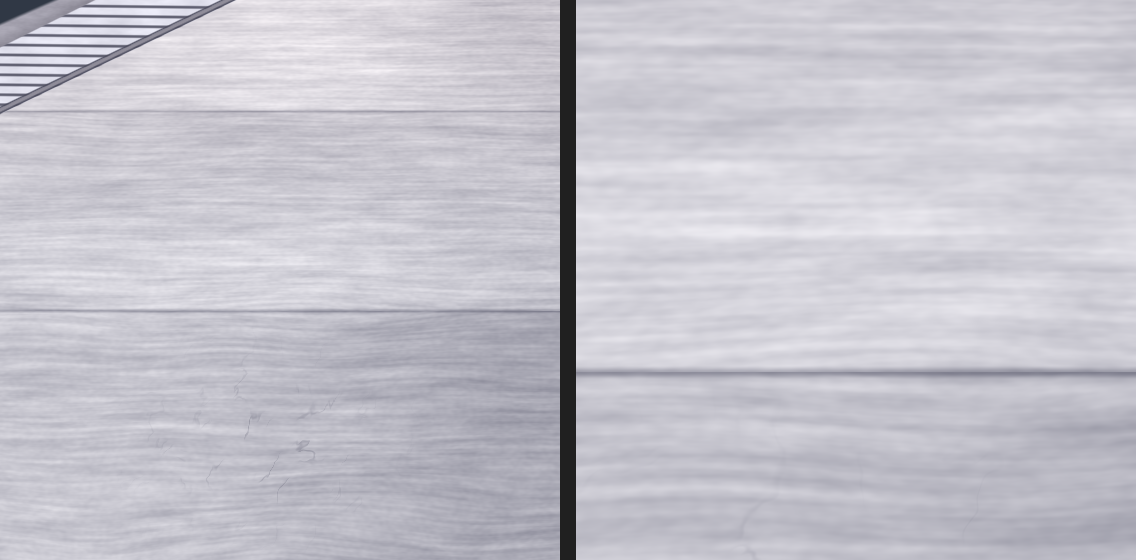
Left, the full canvas; right, a detail of the centre.
Write a Shadertoy shader that draws this texture.

```glsl
// Pale grey wooden planks in soft light, with a slatted metal floor vent in the upper left corner.
#define SEAM_LOW 0.445
#define SEAM_HIGH 0.801
#define SEAM_WIDTH 0.0022
#define GRAIN_STRENGTH 0.13
#define MOTTLE_STRENGTH 0.09
#define CRACK_STRENGTH 0.13
#define SLAT_PITCH 0.0178
#define SLAT_GAP 0.27
#define VENT_EDGE vec2(0.796, 0.483)
#define VENT_BACK vec2(0.915, 0.50)
#define WALL_EDGE vec2(0.956, 0.44)

const vec3 SHADOW = vec3(0.50, 0.50, 0.56);
const vec3 LIGHT = vec3(0.90, 0.895, 0.92);
const vec3 METAL = vec3(0.89, 0.89, 0.94);
const vec3 GAP = vec3(0.29, 0.29, 0.36);
const vec3 FRAME = vec3(0.56, 0.55, 0.60);
const vec3 WALL = vec3(0.19, 0.22, 0.27);

vec2 gradientAt(vec2 cell) {
    vec3 h = fract(cell.xyx * vec3(0.1031, 0.1030, 0.0973));
    h += dot(h, h.yzx + 33.33);
    float angle = 6.2832 * fract((h.x + h.y) * h.z);
    return vec2(cos(angle), sin(angle));
}

float gradientNoise(vec2 p) {
    vec2 i = floor(p), f = p - i;
    vec2 u = f * f * f * (f * (f * 6.0 - 15.0) + 10.0);
    float a = dot(gradientAt(i), f);
    float b = dot(gradientAt(i + vec2(1, 0)), f - vec2(1, 0));
    float c = dot(gradientAt(i + vec2(0, 1)), f - vec2(0, 1));
    float d = dot(gradientAt(i + vec2(1, 1)), f - vec2(1, 1));
    return mix(mix(a, b, u.x), mix(c, d, u.x), u.y);
}

float fbm(vec2 p) {
    float sum = 0.0, amplitude = 0.5;
    for (int i = 0; i < 4; i++) {
        sum += amplitude * gradientNoise(p);
        p = p * 2.03 + 17.1;
        amplitude *= 0.6;
    }
    return sum;
}

// Soft bump used for pools of light and shade
float glow(vec2 p, vec2 centre, vec2 size) {
    vec2 d = (p - centre) / size;
    return exp(-dot(d, d));
}

// Signed height above a slanted line given as (offset, slope)
float above(vec2 p, vec2 line) {
    return p.y - line.x - line.y * p.x;
}

float band(float d, float halfWidth, float soft) {
    return 1.0 - smoothstep(halfWidth - soft, halfWidth + soft, abs(d));
}

// Broad brightness of each plank: 0 is the lowest
float plankTone(vec2 p, float plank) {
    float low = 0.755 - 0.10 * smoothstep(0.35, 1.0, p.x)
        + 0.06 * glow(p, vec2(0.0, 0.43), vec2(0.35, 0.035))
        + 0.03 * glow(p, vec2(0.0, 0.12), vec2(0.35, 0.18));
    float middle = 0.785 - 0.025 * smoothstep(0.6, 1.0, p.x)
        + 0.065 * glow(p, vec2(0.42, 0.52), vec2(0.45, 0.08));
    float high = 0.825 - 0.05 * smoothstep(0.65, 1.0, p.x)
        + 0.065 * glow(p, vec2(0.50, 0.90), vec2(0.22, 0.10));
    return plank < 0.5 ? low : plank < 1.5 ? middle : high;
}

vec3 woodColour(vec2 p, float soft) {
    float plank = step(SEAM_LOW, p.y) + step(SEAM_HIGH, p.y);
    float tone = plankTone(p, plank);

    // Grain narrows with distance and wanders more on the nearest plank
    vec2 q = vec2(p.x, p.y + 0.35 * p.y * p.y) + plank * vec2(7.3, 3.1);
    float nearness = 1.0 - 0.5 * plank;
    q.y += (0.012 + 0.02 * nearness) * gradientNoise(q * vec2(3.0, 5.0));
    tone += GRAIN_STRENGTH * fbm(q * vec2(2.5, 34.0));
    tone += 0.5 * GRAIN_STRENGTH * gradientNoise(q * vec2(5.0, 120.0));
    tone += MOTTLE_STRENGTH * fbm(vec2(q.x - 0.5 * q.y, q.y) * vec2(14.0, 42.0));
    tone += 0.025 * gradientNoise(q * vec2(90.0, 130.0));

    // Broken, winding cracks around the knot
    vec2 c = p + 0.05 * vec2(fbm(p * 9.0), fbm(p * 9.0 + 40.0));
    float ridge = abs(fbm(vec2(c.x - 0.45 * c.y, c.y) * vec2(13.0, 7.0)));
    float knot = glow(p, vec2(0.47, 0.21), vec2(0.17, 0.12)) * (1.0 - plank * 0.5);
    float broken = smoothstep(-0.05, 0.25, gradientNoise(p * 17.0));
    tone -= CRACK_STRENGTH * knot * broken * (1.0 - smoothstep(0.0, 0.045, ridge));

    // Seams with a faint worn highlight below
    float lowSeam = p.y - SEAM_LOW, highSeam = p.y - SEAM_HIGH;
    tone -= 0.19 * band(lowSeam, SEAM_WIDTH, soft + 0.0015);
    tone -= 0.17 * band(highSeam, 0.7 * SEAM_WIDTH, soft + 0.001);
    tone += 0.025 * band(lowSeam + 0.008, 0.003, 0.003);
    vec3 colour = mix(SHADOW, LIGHT, clamp((tone - 0.50) / 0.40, 0.0, 1.15));
    return colour + vec3(0.012, 0.0, -0.004) * smoothstep(0.5, 1.0, p.y);
}

void mainImage(out vec4 fragColor, in vec2 fragCoord) {
    vec2 p = fragCoord / iResolution.xy;
    float soft = 1.0 / min(iResolution.x, iResolution.y);
    vec3 colour = woodColour(p, soft);

    // Vent: level slats between a thin double rim and a dull back frame
    float edge = above(p, VENT_EDGE);
    float back = above(p, VENT_BACK);
    float wall = above(p, WALL_EDGE);
    float slat = abs(fract((1.0 - p.y - 0.012 * p.x) / SLAT_PITCH) - 0.5);
    float slatSoft = soft / SLAT_PITCH;
    float gap = 1.0 - smoothstep(SLAT_GAP * 0.5 - slatSoft, SLAT_GAP * 0.5 + slatSoft, slat);
    vec3 vent = METAL + 0.12 * fbm(p * vec2(12.0, 30.0));
    vent = mix(vent, GAP, 0.85 * gap);
    vent = mix(vent, FRAME, band(edge - 0.007, 0.004, soft));
    vent = mix(vent, GAP, 0.9 * max(band(edge - 0.002, 0.002, soft), band(edge - 0.012, 0.0015, soft)));
    vec3 frame = FRAME + 0.10 * smoothstep(0.0, 0.03, back) + 0.12 * fbm(p * vec2(20.0, 50.0));
    vent = mix(vent, frame, smoothstep(-soft, soft, back));
    vent = mix(vent, WALL, smoothstep(-0.004, 0.004, wall));
    colour = mix(colour, vent, smoothstep(-soft, soft, edge));

    fragColor = vec4(clamp(colour, 0.0, 1.0), 1.0);
}
```
